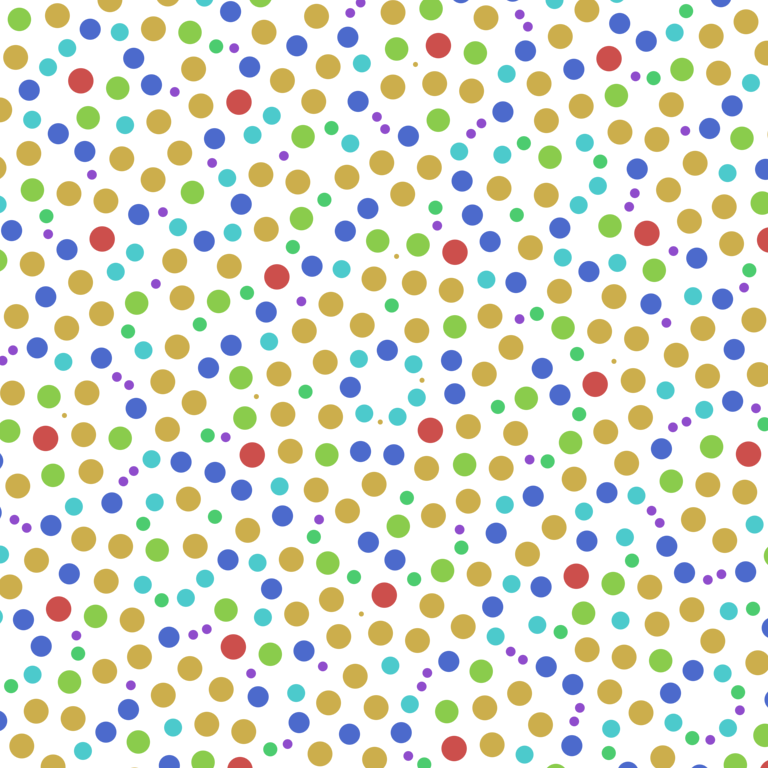
This pattern is drawn by a three.js fragment shader. Its source:

```glsl
varying vec2 vUv;

const float PI = 3.14159265;
const int FAMILIES = 9;          // families of parallel grid lines
const float TURN = -9.0 * PI / 16.0;
const float PHASE = 0.8;         // shared offset of the line families
const float EDGE = 0.05;         // rhomb edge in canvas units
const float DOT_SCALE = 0.33;    // dot radius of a square tile, in edges
const float SOFTNESS = 0.022;    // half width of the smoothed rim, in edges
const vec3 PAPER = vec3(1.0);

vec2 direction(int family) {
  float angle = TURN * float(family);
  return vec2(cos(angle), sin(angle));
}

float cross2(vec2 a, vec2 b) {
  return a.x * b.y - a.y * b.x;
}

// Number of the grid line closest to a point
float nearestLine(vec2 point, vec2 normal) {
  return floor(dot(point, normal) + PHASE + 0.5);
}

// Point where dot(p, a) = da and dot(p, b) = db
vec2 intersectLines(vec2 a, float da, vec2 b, float db) {
  return vec2(da * b.y - db * a.y, db * a.x - da * b.x) / cross2(a, b);
}

vec3 hueColor(float hue) {
  vec3 ramp = abs(fract(hue + vec3(0.0, 2.0, 1.0) / 3.0) * 6.0 - 3.0) - 1.0;
  return mix(vec3(0.3), vec3(0.8), clamp(ramp, 0.0, 1.0));
}

// Hue steps down with family distance; neighbours share the gold
vec3 tileColor(int separation) {
  float stepIndex = separation == 1 ? 1.0 : float(8 - separation);
  return hueColor(stepIndex / 8.0 + 0.003);
}

float disc(vec2 offset, float radius) {
  return 1.0 - smoothstep(radius - SOFTNESS, radius + SOFTNESS, length(offset));
}

void main() {
  vec2 place = (vUv - 0.5) / EDGE;

  // Line normals and their sum
  vec2 normals[FAMILIES];
  vec2 drift = vec2(0.0);
  for (int i = 0; i < FAMILIES; i++) {
    normals[i] = direction(i);
    drift += normals[i];
  }

  // Approximate inverse of the map from grid space to the tiling
  vec2 gridPoint = (place - (PHASE - 0.5) * drift) * 2.0 / float(FAMILIES);

  vec3 color = PAPER;
  for (int j = 0; j < FAMILIES; j++) {
    for (int k = 0; k < FAMILIES; k++) {
      if (k <= j) continue;
      vec2 a = normals[j];
      vec2 b = normals[k];
      float lineA = nearestLine(gridPoint, a);
      float lineB = nearestLine(gridPoint, b);
      vec2 crossing = intersectLines(a, lineA - PHASE, b, lineB - PHASE);

      // Centre of the rhomb dual to this crossing
      vec2 center = (lineA - 0.5) * a + (lineB - 0.5) * b;
      for (int i = 0; i < FAMILIES; i++) {
        if (i != j && i != k) {
          center += floor(dot(crossing, normals[i]) + PHASE) * normals[i];
        }
      }

      // Dot sized by the height of its rhomb
      float radius = DOT_SCALE * abs(cross2(a, b));
      color = mix(color, tileColor(k - j), disc(place - center, radius));
    }
  }

  gl_FragColor = vec4(color, 1.0);
}
```
